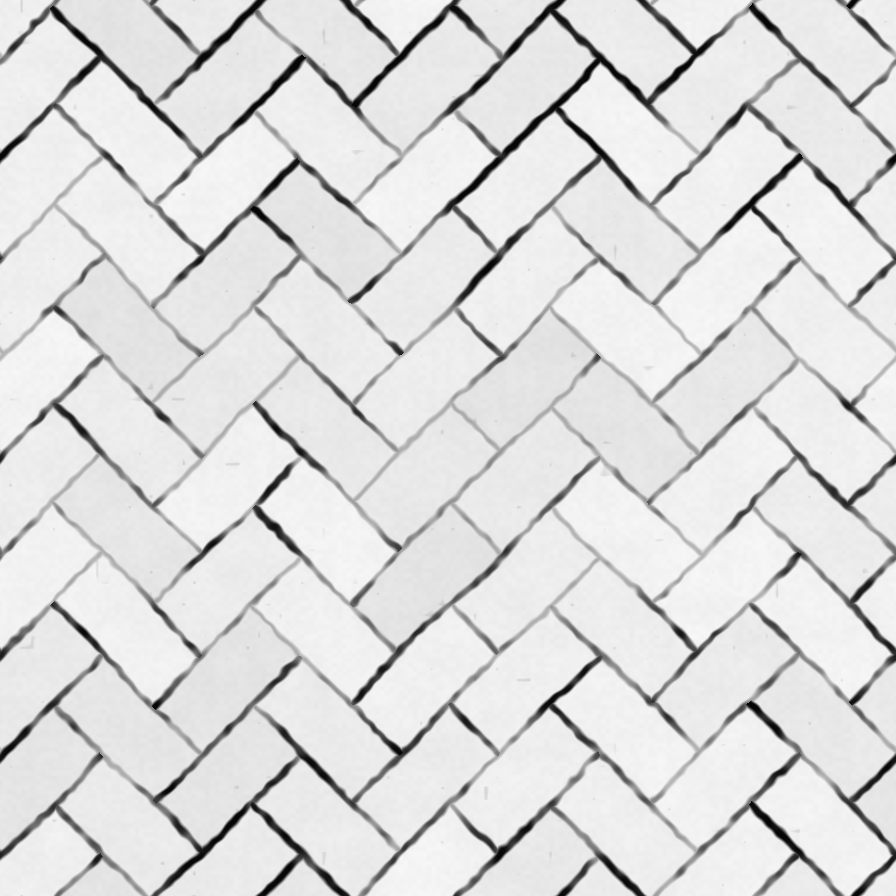
Give the GLSL for this texture, as a WebGL 1 fragment shader.

```glsl
precision highp float;
// Pale herringbone brick paving with thin, unevenly darkened joints.

uniform vec2 u_resolution;

const float CELLS = 9.0;                     // brick columns and rows per canvas
const vec2 ORIGIN = vec2(0.527, 0.93);       // left corner of the first brick
const vec3 BRICK_LIGHT = vec3(0.952);
const vec3 BRICK_GREY = vec3(0.885);
const vec3 JOINT_DARK = vec3(0.025);

float hash(vec2 p) {
  return fract(sin(dot(p, vec2(127.1, 311.7))) * 43758.5453);
}

// Value noise that wraps after freq cells across the canvas.
float noise(vec2 uv, float freq, float seed) {
  vec2 p = uv * freq;
  vec2 i = floor(p);
  vec2 f = p - i;
  f = f * f * (3.0 - 2.0 * f);
  vec2 lo = mod(i, freq) + seed;
  vec2 hi = mod(i + 1.0, freq) + seed;
  return mix(mix(hash(lo), hash(vec2(hi.x, lo.y)), f.x),
             mix(hash(vec2(lo.x, hi.y)), hash(hi), f.x), f.y);
}

// +1 for a column of rising bricks, -1 for falling; two rising columns meet.
float slope(float column) {
  return mod(column + step(4.0, column), 2.0) * 2.0 - 1.0;
}

// Darkness of the joints of one direction: broad patches with ragged breaks.
float jointStrength(vec2 uv, float seed) {
  float patches = noise(uv, 13.0, seed);
  float ragged = noise(uv, 75.0, seed + 7.0);
  float band = 0.13 * cos(6.28319 * uv.y);
  float s = 0.75 * patches + 0.35 * ragged - 0.05 + band;
  return mix(0.26, 1.0, smoothstep(0.2, 0.9, s));
}

// Coverage of a joint at distance d from its centre line.
float joint(float d, float strength, float pixel) {
  float core = 0.015 * strength;
  float reach = max(0.036 + 0.022 * strength, core + pixel);
  return strength * (1.0 - smoothstep(core, reach, d));
}

// Brick face: its own tone, soft stains, grain and rare spots.
vec3 brickFace(vec2 uv, vec2 id) {
  float tone = pow(hash(id + 17.0), 1.6);
  float stain = noise(uv, 31.0, 3.0) - 0.5;
  float grain = noise(uv, 190.0, 5.0) - 0.5;
  float spot = smoothstep(0.94, 1.0, noise(uv, 83.0, 11.0));
  return mix(BRICK_LIGHT, BRICK_GREY, tone) + 0.018 * stain + 0.022 * grain - 0.09 * spot;
}

void main() {
  vec2 uv = gl_FragCoord.xy / u_resolution;
  float pixel = CELLS / min(u_resolution.x, u_resolution.y);

  // Slightly crooked laying and rough edges.
  vec2 bend = vec2(noise(uv, 11.0, 21.0), noise(uv, 11.0, 33.0)) - 0.5;
  vec2 chip = vec2(noise(uv, 90.0, 41.0), noise(uv, 90.0, 53.0)) - 0.5;
  vec2 q = uv * CELLS - ORIGIN + 0.07 * bend + 0.03 * chip;

  float rising = jointStrength(uv, 61.0);
  float falling = jointStrength(uv, 87.0);
  vec3 color = BRICK_LIGHT;

  // Each brick spans one and a half columns, so two columns can cover a point.
  for (int i = 0; i < 2; i++) {
    float k = floor(q.x) - float(i);
    float column = mod(k, CELLS);
    float side = slope(column);
    vec2 p = vec2(q.x - k, q.y * side);

    // Diagonal brick coordinates: along in 0..2, across in 0..1.
    float row = -floor(p.x - p.y);
    float across = fract(p.x - p.y);
    float along = p.x + p.y - row;

    if (along >= 0.0 && along < 2.0) {
      vec2 id = vec2(column, mod(row * side, CELLS));
      float longEdge = min(across, 1.0 - across) * 0.7071;
      float endEdge = min(along, 2.0 - along) * 0.7071;
      float longStrength = side > 0.0 ? rising : falling;
      float endStrength = side > 0.0 ? falling : rising;
      float dark = max(joint(longEdge, longStrength, pixel),
                       joint(endEdge, endStrength, pixel));
      color = mix(brickFace(uv, id), JOINT_DARK, dark);
    }
  }

  gl_FragColor = vec4(color, 1.0);
}
```
